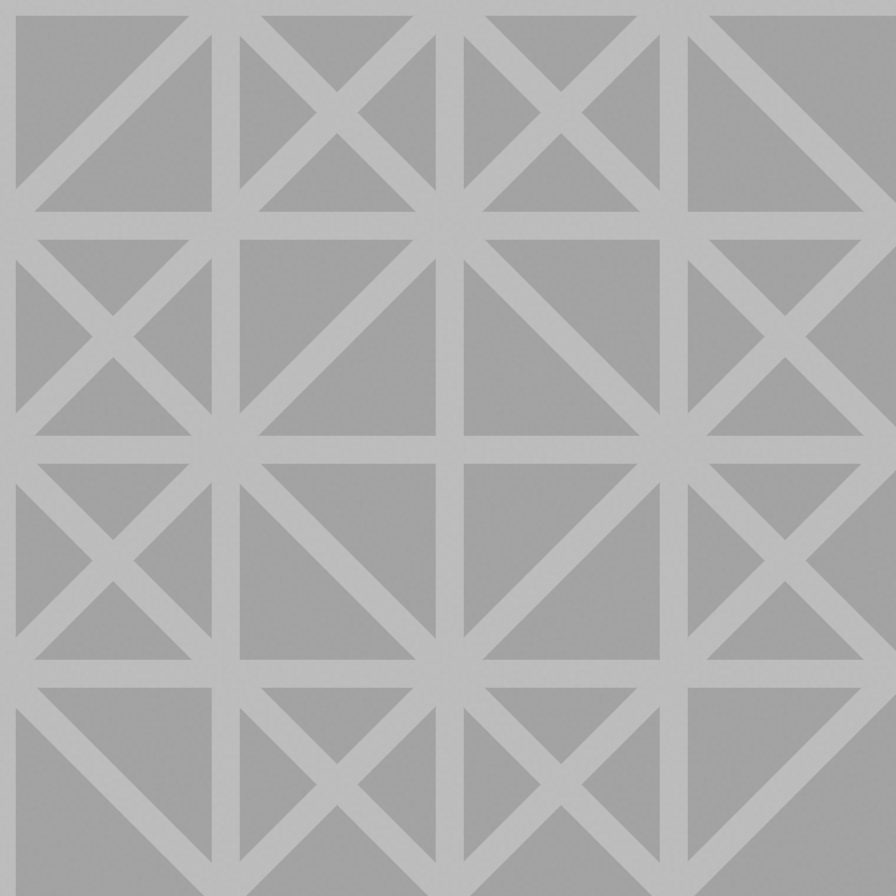
This pattern is drawn by a Shadertoy shader. Its source:

```glsl
// Flat grey lattice: a four by four grid of square cells braced by diagonal bars.
// The bars are mirrored about the centre: nested diamonds plus crossing struts,
// all drawn as distances to straight lines, with a very faint surface grain.

const vec3 PANEL_COLOR = vec3(0.637);
const vec3 BAR_COLOR = vec3(0.738);
const float CELLS = 4.0;                               // cells across the canvas
const float GRID_HALF_WIDTH = 0.01563;
const float BRACE_HALF_WIDTH = 0.0161;
const vec2 GRID_CENTER = vec2(0.50195);                // y runs downwards
const vec2 BRACE_CENTER = vec2(0.5013, 0.50065);
const float GRAIN_SCALE = 190.0;
const float GRAIN_AMOUNT = 0.010;

vec2 hashGradient(vec2 cell) {
    vec3 h = fract(cell.xyx * vec3(0.1031, 0.1030, 0.0973));
    h += dot(h, h.yzx + 33.33);
    float angle = 6.28319 * fract((h.x + h.y) * h.z);
    return vec2(cos(angle), sin(angle));
}

float gradientNoise(vec2 p) {
    vec2 i = floor(p), f = fract(p);
    vec2 u = f * f * f * (f * (f * 6.0 - 15.0) + 10.0);
    float a = dot(hashGradient(i), f);
    float b = dot(hashGradient(i + vec2(1, 0)), f - vec2(1, 0));
    float c = dot(hashGradient(i + vec2(0, 1)), f - vec2(0, 1));
    float d = dot(hashGradient(i + vec2(1, 1)), f - vec2(1, 1));
    return mix(mix(a, b, u.x), mix(c, d, u.x), u.y);
}

// Signed distance to the upright and level bars; the right and bottom rims stay open.
float gridDistance(vec2 p) {
    vec2 g = (p - GRID_CENTER) * CELLS;
    vec2 nearest = clamp(floor(g + 0.5), -0.5 * CELLS, 0.5 * CELLS - 1.0);
    vec2 d = abs(g - nearest) / CELLS;
    return min(d.x, d.y) - GRID_HALF_WIDTH;
}

// Signed distance to the slanted bars, folded into one quadrant.
float braceDistance(vec2 p) {
    vec2 q = abs(p - BRACE_CENTER) * CELLS;
    float ring = q.x + q.y;
    float diamond = abs(ring - clamp(floor(ring + 0.5), 1.0, CELLS - 1.0));
    float strut = abs(abs(q.x - q.y) - 1.0);
    return min(diamond, strut) * inversesqrt(2.0) / CELLS - BRACE_HALF_WIDTH;
}

void mainImage(out vec4 fragColor, in vec2 fragCoord) {
    vec2 p = fragCoord / iResolution.xy;
    p.y = 1.0 - p.y;
    float pixel = 1.0 / min(iResolution.x, iResolution.y);

    // Bars over panels, antialiased across one pixel
    float d = min(gridDistance(p), braceDistance(p));
    float coverage = clamp(0.5 - d / pixel, 0.0, 1.0);
    vec3 color = mix(PANEL_COLOR, BAR_COLOR, coverage);

    // Faint grain
    color += GRAIN_AMOUNT * gradientNoise(p * GRAIN_SCALE);
    fragColor = vec4(color, 1.0);
}
```
